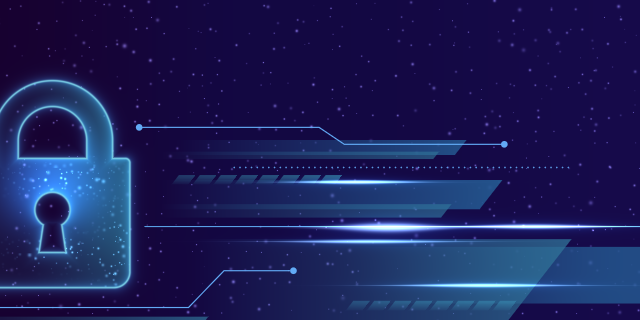
Give the GLSL for this background, as a WebGL 1 fragment shader.

```glsl
precision highp float;
// Dark violet technology backdrop: a glowing padlock at the left, circuit traces,
// slanted translucent bars and lens streaks running right, all over faint stars.
// Distance functions shape the parts; p spans 0..1 in height and 0..2 in width.
uniform vec2 u_resolution;

float hash(vec2 c) {
  return fract(sin(dot(c, vec2(127.1, 311.7))) * 43758.5453);
}

// Coverage of a shape from its signed distance, with a one pixel soft edge
float fill(float d) {
  return clamp(0.5 - d * u_resolution.y, 0.0, 1.0);
}

float segment(vec2 p, vec2 a, vec2 b) {
  vec2 ab = b - a;
  return length(p - a - ab * clamp(dot(p - a, ab) / dot(ab, ab), 0.0, 1.0));
}

// Trace through four corners
float trace(vec2 p, vec2 a, vec2 b, vec2 c, vec2 d) {
  return min(segment(p, a, b), min(segment(p, b, c), segment(p, c, d))) - 0.0018;
}

float disc(vec2 p, vec2 centre, float radius) {
  return length(p - centre) - radius;
}

// Bar with a slanted right end, fading out to the left
float bar(vec2 p, float low, float high, float left, float right) {
  float slant = (p.x - right + 0.78 * (high - p.y)) * 0.79;
  float d = max(max(low - p.y, p.y - high), slant);
  return fill(d) * clamp((p.x - left) / (right - left), 0.0, 1.0);
}

// Row of eight slanted tiles ending at right, fading downward
float tiles(vec2 p, float low, float high, float right) {
  float x = (p.x - right + 0.78 * (high - p.y)) / 0.0655;
  float d = max((abs(fract(x) - 0.6) - 0.4) * 0.052, max(low - p.y, p.y - high));
  float inRow = step(-8.0, x) * step(x, 0.0);
  return fill(d) * inRow * smoothstep(low - 0.01, high, p.y) * mix(0.55, 1.0, (x + 8.0) / 8.0);
}

// Horizontal lens streak: thin white core in a blue halo
vec3 streak(vec2 p, vec2 centre, float len, float thick) {
  vec2 q = abs(p - centre) / vec2(len, thick);
  float along = exp(-q.x * q.x * 2.5);
  float core = along * exp(-q.y * q.y / (0.08 + along * along));
  float halo = along * exp(-q.y * 0.55);
  return vec3(0.75, 0.9, 1.0) * core + vec3(0.08, 0.32, 0.62) * halo * 0.6;
}

// Scattered round specks, one candidate in each grid cell
float specks(vec2 p, float scale, float density, float radius) {
  vec2 cell = floor(p * scale);
  vec2 centre = 0.2 + 0.6 * vec2(hash(cell + 3.1), hash(cell + 7.7));
  float size = radius * (0.5 + hash(cell + 11.3));
  float d = length(p - (cell + centre) / scale);
  return step(hash(cell), density) * exp(-d * d / (size * size)) * (0.3 + 0.7 * hash(cell + 5.9));
}

float arch(vec2 q, float radius, float drop) {
  return max(length(vec2(q.x, max(q.y, 0.0))) - radius, -q.y - drop);
}

float padlock(vec2 p) {
  vec2 b = p - vec2(0.164, 0.303);
  float corner = b.y < 0.0 ? 0.05 : 0.014;
  vec2 e = abs(b) - vec2(0.242, 0.202) + corner;
  float body = length(max(e, 0.0)) + min(max(e.x, e.y), 0.0) - corner;
  vec2 s = p - vec2(0.164, 0.56);
  float lock = max(min(body, arch(s, 0.188, 0.2)), -arch(s, 0.107, 0.055));
  // Keyhole: a disc above a flared slot
  float slot = abs(b.x) - mix(0.042, 0.027, clamp((p.y - 0.211) / 0.1, 0.0, 1.0));
  slot = max(slot, abs(p.y - 0.265) - 0.054);
  return max(lock, -min(disc(p, vec2(0.164, 0.344), 0.055), slot));
}

void main() {
  vec2 p = gl_FragCoord.xy / u_resolution.y;
  vec3 teal = vec3(0.19, 0.46, 0.6);
  vec3 blue = vec3(0.14, 0.34, 0.56);
  vec3 traceBlue = vec3(0.4, 0.7, 1.0);

  // Night gradient and stars
  vec3 col = mix(vec3(0.09, 0.005, 0.19), vec3(0.075, 0.03, 0.26), smoothstep(0.0, 0.8, p.x));
  col += vec3(0.01, 0.01, 0.03) * smoothstep(1.0, 2.0, p.x);
  for (int i = 0; i < 3; i++) {
    float k = float(i);
    col += vec3(0.38, 0.36, 0.55) * specks(p + k * 4.3, 9.0 + k * 7.0, 0.4, 0.0045 - k * 0.001);
  }

  // Slanted bars
  float backBar = fill(abs(p.y - 0.14) - 0.0885) * smoothstep(1.0, 2.0, p.x);
  col = mix(col, blue, backBar * 0.85);
  col = mix(col, teal, bar(p, -0.1, 0.2526, 0.6, 1.786) * 0.75);
  col = mix(col, blue, bar(p, 0.5156, 0.5625, 0.55, 1.458) * 0.9);
  col = mix(col, teal, bar(p, 0.503, 0.526, 0.5, 1.372) * 0.65);
  col = mix(col, blue, bar(p, 0.346, 0.4375, 0.5, 1.57) * 0.95);
  col = mix(col, teal, bar(p, 0.32, 0.362, 0.5, 1.411) * 0.65);
  col = mix(col, teal, bar(p, -0.1, 0.0104, -0.2, 0.651) * 0.7);
  col = mix(col, teal, tiles(p, 0.424, 0.453, 1.07) * 0.8);
  col = mix(col, teal * 1.1, tiles(p, 0.03, 0.06, 1.615) * 0.75);

  // Padlock: tinted glass, inner glow, bright outline and sparkles
  float lock = padlock(p);
  float inside = fill(lock);
  float sheen = smoothstep(0.05, 0.42, p.x) * smoothstep(-0.1, 0.3, p.y);
  col = mix(col, vec3(0.16, 0.4, 0.52), inside * (0.15 + 0.65 * sheen));
  vec2 g = (p - vec2(0.164, 0.42)) / vec2(0.15, 0.13);
  col += inside * vec3(0.1, 0.38, 0.65) * exp(-dot(g, g));
  vec2 s1 = (p - vec2(0.2, 0.44)) / vec2(0.13, 0.04);
  vec2 s2 = (p - vec2(0.36, 0.21)) / vec2(0.04, 0.12);
  vec2 s3 = (p - vec2(0.2, 0.21)) / vec2(0.13, 0.04);
  float near = exp(-dot(s1, s1)) + exp(-dot(s2, s2)) + exp(-dot(s3, s3));
  float sparkle = specks(p, 38.0, 0.5, 0.004) + specks(p + 2.7, 60.0, 0.35, 0.0025);
  col += inside * near * sparkle * vec3(0.5, 0.85, 1.0);
  float rim = abs(lock);
  col += vec3(0.12, 0.4, 0.52) * exp(-rim * 75.0) * 0.65;
  col = mix(col, vec3(0.5, 0.84, 0.92), 0.85 * exp(-rim * rim * 90000.0));

  // Circuit traces with end dots, and a dotted line
  float upper = trace(p, vec2(0.435, 0.602), vec2(0.997, 0.602), vec2(1.076, 0.549), vec2(1.576, 0.549));
  float lower = trace(p, vec2(-0.1, 0.039), vec2(0.589, 0.039), vec2(0.7, 0.154), vec2(0.917, 0.154));
  float ends = min(disc(p, vec2(0.435, 0.602), 0.0104), disc(p, vec2(1.576, 0.549), 0.0104));
  ends = min(ends, disc(p, vec2(0.917, 0.154), 0.0104));
  col = mix(col, traceBlue, fill(min(min(upper, lower), ends)) * 0.95);
  vec2 dotCell = vec2((fract((p.x - 0.732) / 0.018 + 0.5) - 0.5) * 0.018, p.y - 0.4766);
  float dotRange = step(0.723, p.x) * step(p.x, 1.78);
  col = mix(col, traceBlue, fill(length(dotCell) - 0.0025) * dotRange * 0.85);

  // Horizon line and lens streaks
  float horizon = fill(segment(p, vec2(0.453, 0.292), vec2(2.1, 0.292)) - 0.0017);
  col = mix(col, vec3(0.38, 0.7, 0.98), horizon * 0.9);
  col += streak(p, vec2(1.11, 0.431), 0.3, 0.005);
  col += streak(p, vec2(1.216, 0.289), 0.3, 0.012);
  col += streak(p, vec2(1.667, 0.292), 0.38, 0.006);
  col += streak(p, vec2(1.146, 0.245), 0.4, 0.005) * 0.75;
  col += streak(p, vec2(1.51, 0.108), 0.4, 0.005) * 0.85;

  gl_FragColor = vec4(min(col, 1.0), 1.0);
}
```
